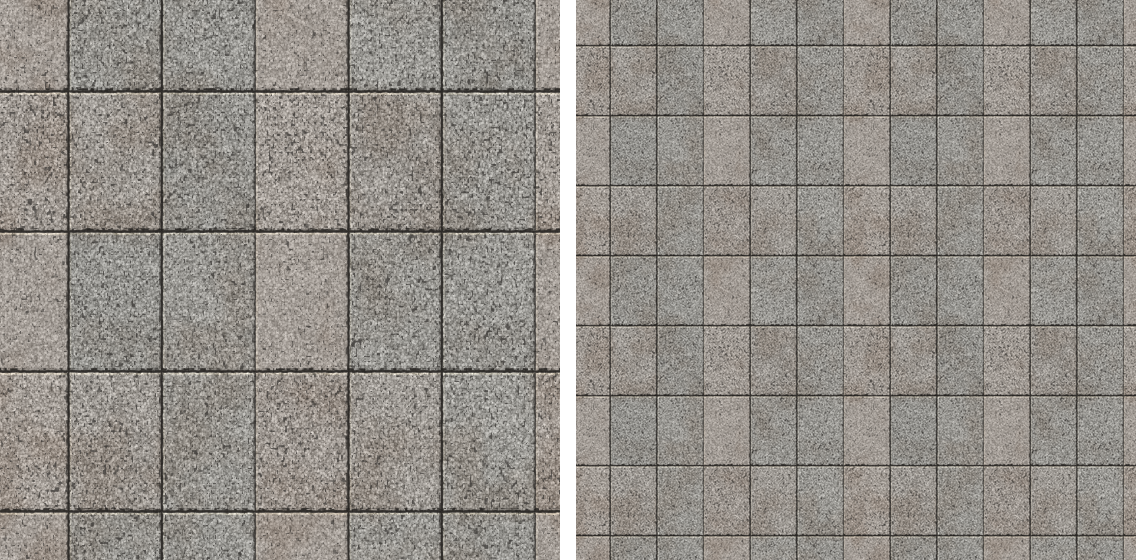
Left, the tile; right, the same tile 2 across and 2 down.
Write a three.js fragment shader that draws this texture.

```glsl
varying vec2 vUv;

const vec2 SLABS = vec2(6.0, 4.0);
const vec2 JOINT_OFFSET = vec2(0.734, 0.347);
const vec3 WARM_STONE = vec3(0.630, 0.605, 0.580);
const vec3 COOL_STONE = vec3(0.595, 0.592, 0.575);
const vec3 STAIN_TINT = vec3(0.93, 0.905, 0.885);
const vec3 PIT_COLOR = vec3(0.22, 0.21, 0.20);
const vec3 JOINT_COLOR = vec3(0.14, 0.13, 0.12);
const vec3 RIM_LIGHT = vec3(0.19, 0.18, 0.14);

float hash(vec2 p) {
  vec3 q = fract(p.xyx * 0.1031);
  q += dot(q, q.yzx + 33.33);
  return fract((q.x + q.y) * q.z);
}

// Value noise that wraps after freq cells
float noise(vec2 uv, vec2 freq) {
  vec2 p = uv * freq;
  vec2 i = floor(p);
  vec2 f = p - i;
  f = f * f * (3.0 - 2.0 * f);
  vec2 a = mod(i, freq);
  vec2 b = mod(i + 1.0, freq);
  return mix(mix(hash(a), hash(vec2(b.x, a.y)), f.x),
             mix(hash(vec2(a.x, b.y)), hash(b), f.x), f.y);
}

float fbm(vec2 uv, vec2 freq) {
  float sum = 0.0;
  float amp = 0.53;
  for (int i = 0; i < 4; i++) {
    sum += amp * noise(uv, freq);
    freq *= 2.0;
    amp *= 0.5;
  }
  return sum;
}

// Rounded grains: x is the distance to the nearest centre, y a random shade
vec2 grains(vec2 uv, vec2 freq) {
  vec2 p = uv * freq;
  vec2 cell = floor(p);
  vec2 best = vec2(9.0, 0.0);
  for (int y = -1; y <= 1; y++) {
    for (int x = -1; x <= 1; x++) {
      vec2 c = cell + vec2(float(x), float(y));
      vec2 id = mod(c, freq);
      vec2 centre = c + vec2(hash(id + 3.0), hash(id + 59.0));
      float d = length(p - centre);
      if (d < best.x) best = vec2(d, hash(id + 113.0));
    }
  }
  return best;
}

// Tint alternates over three columns and two rows
float slabWarmth(vec2 id) {
  float column = mod(id.x, 3.0);
  float mixed = mix(0.6, 0.08, mod(id.y, 2.0));
  float warmth = column < 0.5 ? mixed : (column < 1.5 ? 0.1 : 1.0);
  return warmth + 0.12 * (hash(mod(id, SLABS) + 7.0) - 0.5);
}

float band(float d, float halfWidth, float soft) {
  return 1.0 - smoothstep(halfWidth - soft, halfWidth + soft, abs(d));
}

vec3 stone(vec2 uv, vec2 id) {
  float warmth = slabWarmth(id);
  float smoothSlab = mod(id.y, 2.0) * warmth;
  vec3 color = mix(COOL_STONE, WARM_STONE, warmth);
  color *= 0.98 + 0.04 * hash(mod(id, SLABS) + 31.0);
  color *= mix(vec3(1.0), STAIN_TINT, smoothstep(0.45, 0.8, fbm(uv, vec2(12.0, 10.0))));

  // Light grains with darker gaps, and fine speckle
  vec2 grain = grains(uv, vec2(230.0, 205.0));
  float rough = 1.0 - 0.2 * smoothSlab;
  color += rough * (0.20 * (0.46 - grain.x) + 0.17 * (grain.y - 0.5));
  color += 0.22 * rough * (noise(uv, vec2(390.0, 360.0)) - 0.5);

  // Small open pits, denser in patches
  float patchiness = fbm(uv + 0.37, vec2(9.0, 8.0)) - 0.5;
  float limit = 0.17 + 0.12 * patchiness - 0.06 * smoothSlab;
  float pit = 1.0 - smoothstep(limit - 0.12, limit + 0.12, noise(uv + 0.13, vec2(270.0, 225.0)));
  return mix(color, PIT_COLOR, 0.72 * pit);
}

void main() {
  vec2 p = vUv * SLABS - JOINT_OFFSET;
  vec2 jointId = floor(p + 0.5);

  // Signed distance to the nearest joints, with chipped edges
  vec2 d = (p - jointId) / SLABS;
  float chipX = noise(vUv, vec2(110.0, 190.0)) - 0.5;
  float chipY = noise(vUv + 0.21, vec2(190.0, 110.0)) - 0.5;
  d += 0.0013 * vec2(chipX, chipY);
  float thinJoint = step(1.5, mod(jointId.x, 3.0));
  vec2 halfWidth = vec2(mix(0.0020, 0.0013, thinJoint), 0.0022);
  vec3 color = stone(vUv, floor(p));

  // Lit rims on the top and left of each slab
  float topRim = band(d.y + halfWidth.y + 0.0020, 0.0016, 0.0012);
  float leftRim = band(d.x - halfWidth.x - 0.0018, 0.0013, 0.0012);
  color += RIM_LIGHT * max(topRim * (0.85 + 0.5 * chipX), 0.45 * leftRim);

  // Broken, shaded rims on the bottom and right
  float bottomRim = band(d.y - halfWidth.y - 0.0015, 0.0022, 0.0015);
  float rightRim = band(d.x + halfWidth.x + 0.001, 0.0016, 0.0013);
  float crumble = smoothstep(0.42, 0.78, noise(vUv, vec2(200.0, 170.0)));
  float shade = max(bottomRim * (0.12 + 0.75 * crumble), rightRim * (0.1 + 0.5 * crumble));
  color = mix(color, JOINT_COLOR, shade);

  // Dark open joints
  float joint = max(band(d.x, halfWidth.x, 0.0012) * mix(0.88, 0.7, thinJoint),
                    band(d.y, halfWidth.y, 0.0013) * 0.88);
  color = mix(color, JOINT_COLOR, joint);
  gl_FragColor = vec4(clamp(color, 0.0, 1.0), 1.0);
}
```
